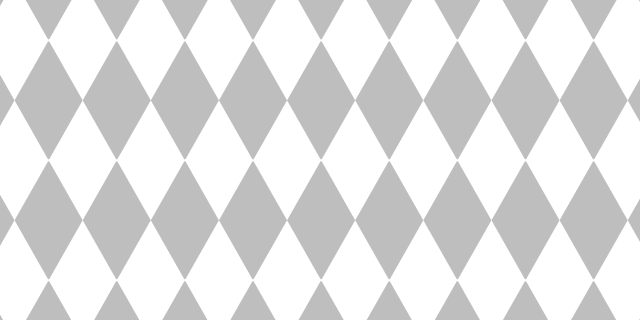
Write a Shadertoy shader that draws this pattern.

```glsl
// Harlequin grid of tall grey diamonds with softly rounded tips on white.

// Lengths are fractions of the canvas height.
const vec2 TILE = vec2(0.2129, 0.3747);        // spacing of the diamonds
const vec2 TIP_OFFSET = vec2(0.0035, -0.0010); // central tip, from mid canvas
const float TIP_RADIUS = 0.0032;               // rounding of the corners
const vec3 PAPER = vec3(1.0);
const vec3 GREY = vec3(0.745);

// Signed distance to a rhombus with the given half diagonals.
float rhombusDistance(vec2 p, vec2 halfSize) {
    p = abs(p);
    vec2 edge = vec2(-halfSize.x, halfSize.y);
    vec2 fromCorner = p - vec2(halfSize.x, 0.0);
    float along = clamp(dot(fromCorner, edge) / dot(edge, edge), 0.0, 1.0);
    float side = dot(fromCorner, halfSize.yx);
    return length(fromCorner - edge * along) * sign(side);
}

// Shrinks the rhombus, then grows it back so only the tips are rounded.
float roundedRhombus(vec2 p, vec2 halfSize, float radius) {
    float inradius = halfSize.x * halfSize.y / length(halfSize);
    return rhombusDistance(p, halfSize * (1.0 - radius / inradius)) - radius;
}

void mainImage(out vec4 fragColor, in vec2 fragCoord) {
    float pixel = 1.0 / iResolution.y;
    vec2 position = (fragCoord - 0.5 * iResolution.xy) * pixel - TIP_OFFSET;

    // Columns are centred on the tip; rows meet at it.
    vec2 cell = (fract(position / TILE + vec2(0.5, 0.0)) - 0.5) * TILE;
    float distanceToEdge = roundedRhombus(cell, 0.5 * TILE, TIP_RADIUS);

    float coverage = clamp(0.5 - distanceToEdge / pixel, 0.0, 1.0);
    fragColor = vec4(mix(PAPER, GREY, coverage), 1.0);
}
```
